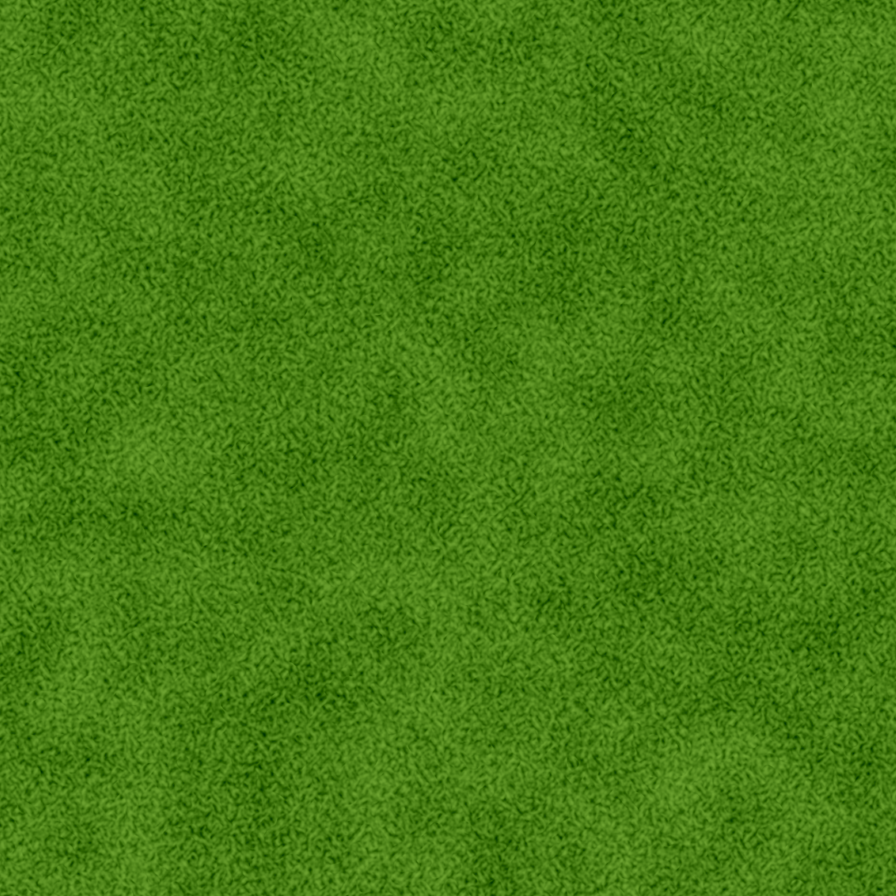
Write a WebGL 2 fragment shader that draws this texture.

```glsl
#version 300 es
precision highp float;
// Short mown lawn: dense fine green blades with faint light and dark patches.
uniform vec2 u_resolution;
out vec4 fragColor;

// Random unit gradient for a lattice point.
vec2 gradientAt(vec2 cell) {
  uvec2 q = uvec2(ivec2(cell)) * uvec2(1597u, 3571u);
  uint h = (q.x ^ (q.y << 8)) * 26699u + q.y;
  h = (h ^ (h >> 15)) * 739391u;
  h = (h ^ (h >> 13)) * 51749u;
  h ^= h >> 16;
  float angle = float(h & 65535u) / 65536.0 * 6.28319;
  return vec2(cos(angle), sin(angle));
}

float gradientNoise(vec2 p) {
  vec2 cell = floor(p), f = p - cell;
  vec2 fade = f * f * f * (f * (f * 6.0 - 15.0) + 10.0);
  vec2 e = vec2(1.0, 0.0);
  float a = dot(gradientAt(cell), f);
  float b = dot(gradientAt(cell + e.xy), f - e.xy);
  float c = dot(gradientAt(cell + e.yx), f - e.yx);
  float d = dot(gradientAt(cell + e.xx), f - e.xx);
  return mix(mix(a, b, fade.x), mix(c, d, fade.x), fade.y);
}

// Noise stretched along one direction, like combed blades.
float blades(vec2 p, float angle) {
  float c = cos(angle), s = sin(angle);
  return gradientNoise(mat2(c, -s, s, c) * p * vec2(125.0, 205.0) + angle * 300.0);
}

void main() {
  vec2 uv = gl_FragCoord.xy / u_resolution.y;

  // Tufts lean one way or the other.
  float lean = smoothstep(-0.12, 0.12, gradientNoise(uv * 62.0 + 17.3));
  float blade = mix(blades(uv, 0.85), blades(uv, 2.2), lean);

  // Fine grain between the blades, then broad mottling.
  float grain = gradientNoise(uv * 236.0 + 91.7);
  float mottle = gradientNoise(uv * 15.0 + 41.2);
  float patches = gradientNoise(uv * 5.0 + 7.9);

  float tone = 4.6 * blade + 2.0 * grain + 1.3 * mottle + 0.8 * patches;
  tone -= 0.07 * (tone * tone - 1.1);  // deepen shadows, soften highlights

  vec3 color = vec3(0.279, 0.489, 0.077) + tone * vec3(0.054, 0.053, 0.041);
  fragColor = vec4(clamp(color, 0.0, 1.0), 1.0);
}
```
